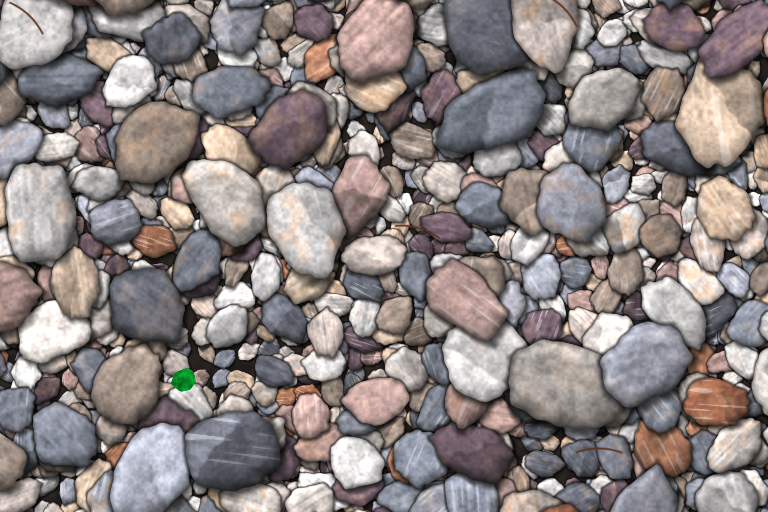
Give the GLSL for this texture, as a Shadertoy shader.

```glsl
// Bed of crushed gravel seen from above under soft daylight.
// Layers of jittered grids, small to large, are painted over each other; every
// stone is a smooth-max polygon with bevel, facets, mineral grain and shadow.

const float TAU = 6.28319;
const int LAYERS = 5;
const int SIDES = 7;
const vec2 LIGHT_DIR = vec2(-0.35, 0.65);
const vec3 SOIL = vec3(0.15, 0.13, 0.12);
const vec3 STAIN = vec3(0.74, 0.58, 0.45);
const vec3 RUST = vec3(0.64, 0.40, 0.28);
const vec3 TWIG = vec3(0.36, 0.20, 0.13);
const vec3 GLASS = vec3(0.03, 0.56, 0.16);

const vec3 ROCKS[12] = vec3[12](
    vec3(0.87, 0.86, 0.86), vec3(0.84, 0.81, 0.79), vec3(0.77, 0.76, 0.76),
    vec3(0.78, 0.73, 0.71), vec3(0.72, 0.69, 0.67), vec3(0.61, 0.62, 0.67),
    vec3(0.50, 0.52, 0.57), vec3(0.40, 0.41, 0.45), vec3(0.60, 0.54, 0.50),
    vec3(0.79, 0.70, 0.62), vec3(0.67, 0.56, 0.54), vec3(0.42, 0.35, 0.39));

vec3 hash3(vec2 p) {
    vec3 h = fract(p.xyx * vec3(0.1031, 0.1030, 0.0973));
    h += dot(h, h.yxz + 33.33);
    return fract((h.xxy + h.yzz) * h.zyx);
}

float noise(vec2 p) {
    vec2 i = floor(p), f = fract(p);
    f = f * f * (3.0 - 2.0 * f);
    vec2 e = vec2(0.0, 1.0);
    return mix(mix(hash3(i).x, hash3(i + e.yx).x, f.x),
               mix(hash3(i + e.xy).x, hash3(i + e.yy).x, f.x), f.y);
}

float fbm(vec2 p) {
    float sum = 0.0, amp = 0.53;
    for (int i = 0; i < 4; i++) {
        sum += amp * noise(p);
        p = mat2(1.6, 1.2, -1.2, 1.6) * p + 7.3;
        amp *= 0.5;
    }
    return sum;
}

mat2 rotation(float a) {
    return mat2(cos(a), -sin(a), sin(a), cos(a));
}

// x: scaled radius, 1 on the rim; yz: outward direction
vec3 stoneShape(vec2 q, vec2 seed, float sharpness) {
    float sum = 1e-9;
    vec2 dir = vec2(0.0);
    for (int i = 0; i < SIDES; i++) {
        vec3 h = hash3(seed + float(i) * 3.7);
        float a = (float(i) + 0.5 * h.x) / float(SIDES) * TAU;
        vec2 n = vec2(cos(a), sin(a));
        float w = pow(max(dot(q, n) / mix(0.78, 1.06, h.y), 0.0), sharpness);
        sum += w;
        dir += w * n;
    }
    return vec3(pow(sum, 1.0 / sharpness), dir / sum);
}

vec3 rockColor(vec2 p, vec2 q, vec2 seed) {
    vec3 h = hash3(seed + 51.3), k = hash3(seed + 87.9);
    vec3 col = ROCKS[int(h.x * 11.99)] * mix(0.90, 1.10, h.y);
    col = mix(col, RUST, 0.8 * step(0.975, h.z));
    float mottle = fbm(q * 2.6 + seed * 5.1);
    float bedding = noise(q * vec2(1.3, 9.0) + seed * 3.3);
    float grain = 0.55 * noise(p * 95.0) + 0.45 * noise(p * 190.0 + 4.0);
    col = mix(col, STAIN * (0.5 + 0.6 * col.g), 0.6 * k.x * k.x * smoothstep(0.45, 0.75, mottle));
    col *= 1.0 + 0.42 * (mottle - 0.5) + 0.34 * (grain - 0.5) + 0.28 * k.y * (bedding - 0.5);
    return mix(col, vec3(0.86), 0.35 * step(0.6, k.z) * smoothstep(0.72, 0.85, bedding));
}

float rockLight(float rho, vec2 outward, vec2 q, vec2 seed) {
    vec3 a = hash3(seed + 19.1) - 0.5, b = hash3(seed + 23.7) - 0.5;
    float crease = dot(q, normalize(a.yx + 0.01)) + 0.5 * b.z + 0.2 * (noise(q * 4.0 + seed) - 0.5);
    vec2 tilt = mix(a.xy, b.xy, smoothstep(-0.05, 0.05, crease)) * 0.75;
    vec3 n = normalize(vec3(outward * 0.8 * smoothstep(0.5, 1.0, rho) + tilt, 1.0));
    float diffuse = max(dot(n, normalize(vec3(LIGHT_DIR, 1.0))), 0.0);
    return (0.36 + 0.88 * diffuse) * mix(1.0, 0.62, smoothstep(0.86, 1.04, rho));
}

// Paints one stone and its contact shadow over the ground
vec3 paintStone(vec3 ground, vec2 p, vec2 center, float size, vec2 seed, float px) {
    vec3 h = hash3(seed + 11.7);
    mat2 turn = rotation(h.x * TAU);
    float stretch = mix(1.0, 1.28, h.y);
    vec2 scale = vec2(1.0 / stretch, stretch);
    vec2 q = turn * (p - center) / size * scale;
    if (dot(q, q) > 4.0) return ground;
    vec3 shape = stoneShape(q, seed, mix(8.0, 22.0, h.z));
    float rho = shape.x + 0.10 * (noise(q * 5.0 + seed) - 0.5);
    vec2 outward = (shape.yz * scale) * turn;
    float reach = 0.13 + 0.26 * max(dot(outward, -LIGHT_DIR), 0.0);
    ground *= mix(0.30, 1.0, smoothstep(0.98, 1.0 + reach, rho));
    float aa = 0.8 * px / size;
    if (rho > 1.0 + aa) return ground;
    vec3 rock = rockColor(p, q, seed) * rockLight(rho, outward, q, seed);
    return mix(rock, ground, smoothstep(1.0 - aa, 1.0 + aa, rho));
}

vec3 paintLayer(vec3 col, vec2 p, float cell, float density, float id, float px) {
    vec2 g = p / cell + id * 17.37;
    for (int j = -1; j <= 1; j++)
    for (int i = -1; i <= 1; i++) {
        vec2 c = floor(g) + vec2(i, j);
        vec2 seed = c + id * 41.0;
        vec3 h = hash3(seed), s = hash3(seed + 71.3);
        if (s.x > density) continue;
        vec2 center = (c + mix(vec2(0.25), vec2(0.75), h.xy) - id * 17.37) * cell;
        col = paintStone(col, p, center, cell * mix(0.43, 0.60, h.z), seed, px);
    }
    return col;
}

void mainImage(out vec4 fragColor, in vec2 fragCoord) {
    float px = 1.0 / iResolution.y;
    vec2 p = fragCoord * px;
    vec3 col = SOIL * (0.6 + 0.8 * fbm(p * 60.0));

    // Gravel, fine chips first
    for (int k = 0; k < LAYERS; k++) {
        float f = float(k);
        col = paintLayer(col, p, 0.043 * pow(1.4, f), mix(1.0, 0.45, f / 4.0), f + 1.0, px);
    }

    // A few dry twigs
    for (int i = 0; i < 4; i++) {
        vec3 h = hash3(vec2(float(i) * 9.1, 5.3));
        vec2 t = rotation(mix(-0.8, 0.3, h.z)) * (p - h.xy * vec2(1.5, 1.0));
        t.y += 4.0 * t.x * t.x;
        float d = max(abs(t.y) - 0.0018, abs(t.x) - 0.045);
        col = mix(TWIG, col, smoothstep(-px, px, d));
    }

    // Shard of green glass
    vec2 q = (p - vec2(0.361, 0.258)) / 0.024;
    float shard = stoneShape(q, vec2(3.0, 8.0), 16.0).x;
    vec3 glass = GLASS * (0.45 + 1.1 * fbm(q * 2.5));
    col = mix(glass, col, smoothstep(0.97, 1.03, shard));

    fragColor = vec4(clamp(col, 0.0, 1.0), 1.0);
}
```
